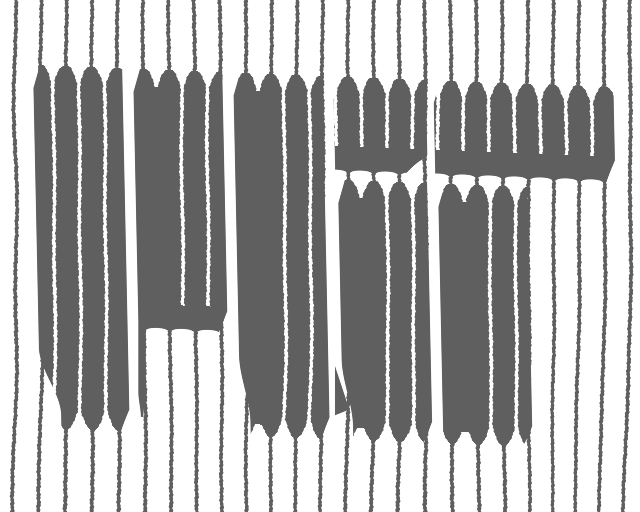
A Shadertoy shader for this pattern:

```glsl
// Thin wavering vertical threads that swell into slanted blocks of dark bars on white.

const float SPACING = 30.75;
const float THREAD = 2.2;   // half width of a bare thread

// Layered sines: slow sway shared by neighbouring threads
float sway(vec2 p) {
    float low = smoothstep(430.0, 590.0, p.y);
    float wave = 1.2 * sin(p.y / 43.0 + 2.0 + p.x * 0.004) * smoothstep(90.0, 0.0, p.x);
    wave += 0.7 * sin(p.y / 31.0 + p.x / 47.0);
    wave += 2.0 * smoothstep(100.0, 440.0, p.y) * (1.0 - low);
    wave += 3.5 * low * sin((p.x - 110.0) / 62.0);
    return wave - 5.0 * smoothstep(620.0, 700.0, p.x) * smoothstep(230.0, 600.0, p.y);
}

// Layered sines: fine ragged edge, different on each side of each thread
float ragged(float y, float seed) {
    return 0.35 * sin(y * 0.61 + seed * 5.1) + 0.3 * sin(y * 1.37 + seed * 2.3)
         + 0.25 * sin(y * 0.23 + seed * 7.7);
}

// Half width of a bar at a given depth below its rounded tip
float capWidth(float depth) {
    return THREAD + 11.1 * sqrt(clamp(depth / 19.0, 0.0, 1.0));
}

// One block of bars. q: slanted position, dx: offset from the nearest thread,
// sides: left and right, ends: top and bottom, solid: height where the bars fuse
float block(vec2 q, float dx, float rough, vec2 sides, vec2 ends,
            float solid, bool fuseFirst, float chamfer, float erode) {
    float top = q.y - ends.x;
    float base = ends.y + 5.0 * exp(-abs(dx) / 4.0) - q.y;
    float halfWidth = min(capWidth(top), capWidth(base));
    bool fused = fuseFirst && q.x < sides.x + 40.0 && top > 21.0 && base > 12.0;
    if (fused || q.y > solid) halfWidth = 18.0;

    float left = sides.x + 0.3 * max(28.0 - top, 0.0)
               + erode * smoothstep(415.0, 495.0, q.y);
    float right = sides.y - chamfer * max(24.0 - base, 0.0);
    float outline = max(max(left - q.x, q.x - right), max(-top, -base));
    return max(outline, abs(dx) - halfWidth + rough);
}

void mainImage(out vec4 fragColor, in vec2 fragCoord) {
    // Canvas units: 768 wide, 614 high, measured down from the top
    vec2 uv = fragCoord / iResolution.xy;
    vec2 p = vec2(uv.x, 1.0 - uv.y) * vec2(768.0, 614.0);

    // Nearest thread
    float along = p.x - 18.0 - sway(p);
    float id = floor(along / SPACING + 0.5);
    float dx = along - id * SPACING;
    float rough = ragged(p.y, id + (dx > 0.0 ? 0.37 : 0.0));
    float d = abs(dx) - THREAD + rough;

    // Slanted frame shared by all blocks
    vec2 q = vec2(p.x - 0.021 * (p.y - 100.0), p.y - 0.038 * p.x);

    // Five tall columns: the second is short and footed, the last two start lower
    for (int c = 0; c < 5; c++) {
        bool footed = c == 1;
        float left = 40.0 + 120.0 * float(c) + (c > 2 ? 3.0 : 0.0);
        vec2 ends = vec2(c > 2 ? 200.0 : 76.0, footed ? 386.0 : 509.0);
        float erode = c == 0 ? 25.0 : (c == 2 || c == 3 ? 12.0 : 0.0);
        d = min(d, block(q, dx, rough, vec2(left, left + 107.0), ends,
                         footed ? 358.0 : 999.0, c > 0, 0.45, erode));
    }

    // Two upper combs with a solid lower edge
    vec2 combEnds = vec2(76.0, 188.0);
    d = min(d, block(q, dx, rough, vec2(400.0, 511.0), combEnds, 160.0, false, 1.05, 0.0));
    d = min(d, block(q, dx, rough, vec2(520.0, 736.0), combEnds, 160.0, false, 0.45, 0.0));

    // Tail below the footed column, and a small spur between the middle columns
    float tail = abs(p.x - 170.5) - 4.5 + 3.0 * smoothstep(470.0, 500.0, p.y);
    d = min(d, max(tail, max(385.0 - p.y, p.y - 500.0)));
    float spur = max(402.0 - p.x, p.x - 404.0 - 0.33 * (p.y - 445.0));
    d = min(d, max(spur, p.y - 498.0 + 0.4 * (p.x - 402.0)));

    float aa = 0.6 * 768.0 / iResolution.x;
    fragColor = vec4(mix(vec3(0.373), vec3(1.0), smoothstep(-aa, aa, d)), 1.0);
}
```
